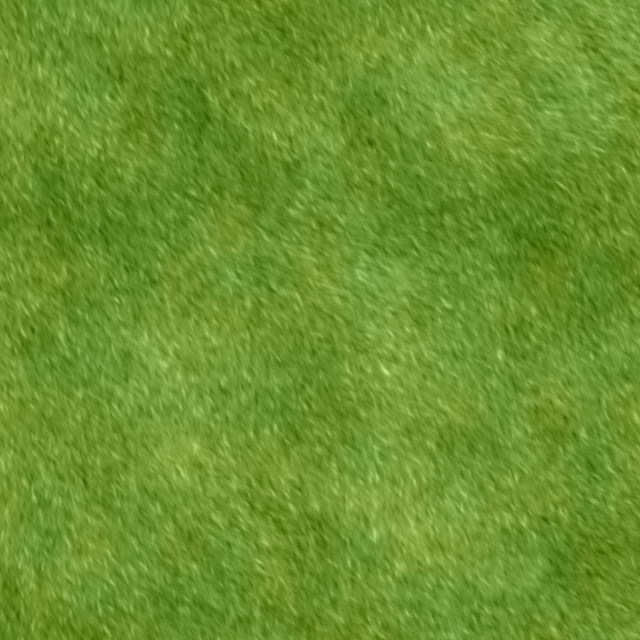
Write a WebGL 2 fragment shader that draws this texture.

```glsl
#version 300 es
precision highp float;
// Mown lawn: short soft blades combed diagonally over pale and deep green patches.

uniform vec2 u_resolution;
out vec4 fragColor;

const vec3 DEEP_GREEN = vec3(0.33, 0.48, 0.09);
const vec3 PALE_GREEN = vec3(0.55, 0.69, 0.31);
const vec3 DRY_TINT = vec3(0.05, 0.0, -0.02);
const float MEAN_TONE = 0.42;        // position between deep and pale
const float CONTRAST = 0.26;
const float BROAD_CELL = 0.0095;     // blade spacing, in canvas units
const float FINE_CELL = 0.0065;
const float BROAD_AMOUNT = 1.0;
const float FINE_AMOUNT = 1.2;
const vec2 BLADE_RADII = vec2(2.0, 0.65); // half length and width, in cells
const float BLADE_SPREAD = 0.8;      // random turn of single blades, radians
const float GLINT_SHARE = 0.04;
const float GLINT_AMOUNT = 0.8;
const float BASE_LEAN = 1.9;         // combing angle at the left edge
const float PATCH_SCALE = 4.0;
const float PATCH_AMOUNT = 5.2;
const float PATCH_GAIN = 0.75;
const float SHEEN_AMOUNT = 0.6;

vec3 hash3(vec2 cell) {
    vec3 h = fract(cell.xyx * vec3(0.1031, 0.1030, 0.0973));
    h += dot(h, h.yxz + 33.33);
    return fract((h.xxy + h.yzz) * h.zyx);
}

float valueNoise(vec2 p) {
    vec2 cell = floor(p);
    vec2 f = fract(p);
    f = f * f * (3.0 - 2.0 * f);
    float low = mix(hash3(cell).x, hash3(cell + vec2(1, 0)).x, f.x);
    float high = mix(hash3(cell + vec2(0, 1)).x, hash3(cell + vec2(1, 1)).x, f.x);
    return mix(low, high, f.y);
}

mat2 rotation(float angle) {
    float c = cos(angle), s = sin(angle);
    return mat2(c, -s, s, c);
}

// Layered noise from wide patches down to small tufts
float patches(vec2 p) {
    float sum = 0.0, total = 0.0, weight = 1.0;
    for (int octave = 0; octave < 4; octave++) {
        sum += weight * valueNoise(p);
        total += weight;
        weight *= PATCH_GAIN;
        p = rotation(0.6) * p * 2.0 + 17.3;
    }
    return sum / total - 0.5;
}

// Direction in which the turf is combed, shallower toward the upper right
float combAngle(vec2 p) {
    float wobble = valueNoise(p * 5.0 + 61.0) - 0.5;
    return BASE_LEAN + 0.3 * p.x + 0.3 * p.x * p.y + 0.5 * wobble;
}

// Sum of scattered soft blades, both lighter and darker than the ground
float blades(vec2 p, float lean, float seed) {
    vec2 home = floor(p);
    float sum = 0.0;
    for (int y = -2; y <= 2; y++) {
        for (int x = -2; x <= 2; x++) {
            vec2 cell = home + vec2(x, y);
            vec3 place = hash3(cell + seed);
            vec3 look = hash3(cell + seed + 271.0);
            float angle = lean + BLADE_SPREAD * (place.z - 0.5);
            vec2 local = rotation(angle) * (p - cell - place.xy) / BLADE_RADII;
            float body = max(0.0, 1.0 - dot(local, local));
            float shade = 2.0 * look.x - 1.0;
            shade += GLINT_AMOUNT * step(1.0 - GLINT_SHARE, look.x);
            sum += shade * body * body * body;
        }
    }
    return sum;
}

void main() {
    vec2 p = gl_FragCoord.xy / min(u_resolution.x, u_resolution.y);
    float lean = combAngle(p);

    // Patches stretched a little along the diagonal
    vec2 drift = rotation(-0.7) * p * vec2(1.0, 1.0);
    float tone = PATCH_AMOUNT * patches(drift * PATCH_SCALE * vec2(0.8, 1.25) + 43.0);

    // Pale sheen in the upper right corner
    vec2 toSheen = (p - vec2(0.88, 0.88)) / vec2(0.2, 0.13);
    tone += SHEEN_AMOUNT * exp(-dot(toSheen, toSheen));

    // Blades in two sizes
    tone += BROAD_AMOUNT * blades(p / BROAD_CELL, lean, 7.0);
    tone += FINE_AMOUNT * blades(p / FINE_CELL, lean, 139.0);

    vec3 color = mix(DEEP_GREEN, PALE_GREEN, MEAN_TONE + CONTRAST * tone);
    color += DRY_TINT * (valueNoise(p * 14.0 + 90.0) - 0.5);
    fragColor = vec4(clamp(color, 0.0, 1.0), 1.0);
}
```
